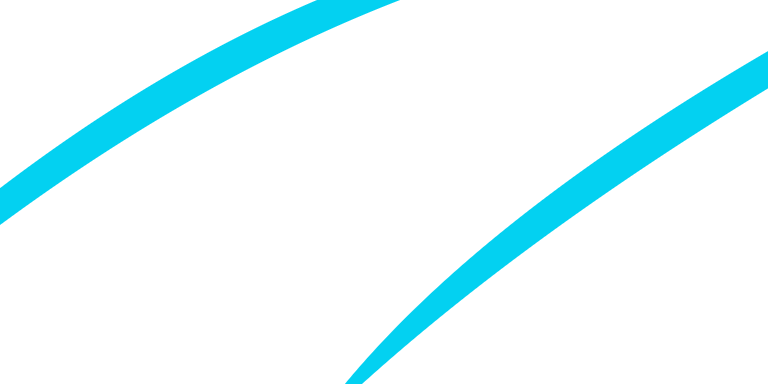
Write a Shadertoy shader that draws this background.

```glsl
// Two cyan ribbons sweep up to the right across a white ground.
// Each ribbon lies between two parabolas; the gap is filled using the
// approximate signed distance to each, in units of canvas height.

const vec3 GROUND = vec3(1.0);
const vec3 CYAN = vec3(0.01, 0.82, 0.945);

// Parabola coefficients: constant, linear, quadratic.
// The left ribbon gives height from x, the right one gives x from height.
const vec3 LEFT_TOP = vec3(0.510, 0.762, -0.204);
const vec3 LEFT_BOTTOM = vec3(0.414, 0.7375, -0.168);
const vec3 RIGHT_TOP = vec3(0.898, 0.829, 0.510);
const vec3 RIGHT_BOTTOM = vec3(0.9427, 1.108, 0.345);

// Approximate distance of p above the curve p.y = parabola(p.x).
float parabolaDistance(vec2 p, vec3 k) {
    float value = k.x + p.x * (k.y + p.x * k.z);
    float slope = k.y + 2.0 * k.z * p.x;
    return (p.y - value) / sqrt(1.0 + slope * slope);
}

// Smooth coverage of the strip above one curve and below the other.
float ribbon(vec2 p, vec3 lower, vec3 upper, float pixel) {
    float inside = min(parabolaDistance(p, lower), -parabolaDistance(p, upper));
    return clamp(inside / pixel + 0.5, 0.0, 1.0);
}

void mainImage(out vec4 fragColor, in vec2 fragCoord) {
    float pixel = 1.0 / iResolution.y;
    vec2 p = fragCoord * pixel;

    // Swapped axes let the right ribbon steepen toward its narrow foot.
    float left = ribbon(p, LEFT_BOTTOM, LEFT_TOP, pixel);
    float right = ribbon(p.yx, RIGHT_TOP, RIGHT_BOTTOM, pixel);

    fragColor = vec4(mix(GROUND, CYAN, max(left, right)), 1.0);
}
```
